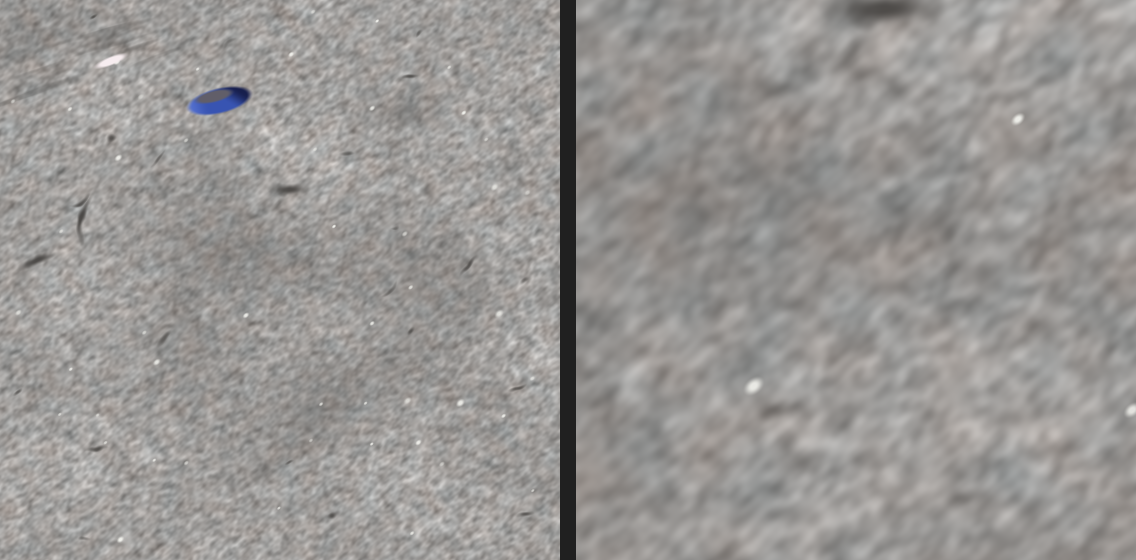
Left: the whole. Right: its middle third, enlarged.
This texture is drawn by a three.js fragment shader. Its source:

```glsl
varying vec2 vUv;

const float SLOPE = 0.5;
const vec3 SAND = vec3(0.626, 0.617, 0.608);
const vec3 CRACK = vec3(0.25, 0.24, 0.23);
const vec3 GLINT = vec3(0.94, 0.94, 0.92);
const vec3 BLUE = vec3(0.22, 0.33, 0.70);
const vec3 NAVY = vec3(0.09, 0.12, 0.30);
const vec3 FACE = vec3(0.38, 0.37, 0.41);

vec2 hash2(vec2 p) {
  vec2 k = vec2(dot(p, vec2(127.1, 311.7)), dot(p, vec2(269.5, 183.3)));
  return fract(sin(k) * 43758.5453);
}

vec2 rotate(vec2 p, float angle) {
  float c = cos(angle), s = sin(angle);
  return vec2(c * p.x + s * p.y, c * p.y - s * p.x);
}

float slopeAt(vec2 cell, vec2 corner, vec2 f) {
  return dot(hash2(cell + corner) * 2.0 - 1.0, f - corner);
}

// Gradient noise, centred on zero
float noise(vec2 p) {
  vec2 i = floor(p), f = fract(p);
  vec2 u = f * f * f * (f * (f * 6.0 - 15.0) + 10.0);
  float low = mix(slopeAt(i, vec2(0.0), f), slopeAt(i, vec2(1.0, 0.0), f), u.x);
  float high = mix(slopeAt(i, vec2(0.0, 1.0), f), slopeAt(i, vec2(1.0), f), u.x);
  return mix(low, high, u.y);
}

// Soft-edged ellipse: 1 inside, 0 outside
float ellipse(vec2 p, vec2 radius, float inner) {
  return 1.0 - smoothstep(inner, 1.0, length(p / radius));
}

float blob(vec2 p, vec2 centre, vec2 radius, float angle) {
  vec2 d = rotate(p - centre, angle) / radius;
  return exp(-dot(d, d));
}

float crack(vec2 p, vec2 centre, vec2 radius, float angle, float bend) {
  vec2 d = rotate(p - centre, angle);
  d.y += bend * d.x * d.x;
  return ellipse(d, radius, 0.1);
}

// Short bent cracks, denser in the upper half
float scatterCracks(vec2 p, float cells) {
  float mask = 0.0;
  for (int j = -1; j <= 1; j++) {
    for (int i = -1; i <= 1; i++) {
      vec2 id = floor(p * cells) + vec2(float(i), float(j));
      vec2 place = hash2(id), form = hash2(id + 37.0), pick = hash2(id + 71.0);
      vec2 centre = (id + 0.2 + 0.6 * place) / cells;
      vec2 radius = vec2(mix(0.010, 0.030, form.y * form.y), mix(0.004, 0.007, pick.y));
      float keep = step(mix(0.86, 0.66, smoothstep(0.4, 0.6, centre.y)), pick.x);
      float angle = SLOPE + (form.x - 0.5) * 0.9;
      float mark = crack(p, centre, radius, angle, (place.x - 0.5) * 30.0);
      mask = max(mask, keep * mark * mix(0.35, 0.9, place.y));
    }
  }
  return mask;
}

// Tiny pale glints, one per cell at most
float scatterGlints(vec2 p, float cells) {
  vec2 id = floor(p * cells);
  vec2 place = hash2(id + 11.0), form = hash2(id + 53.0);
  vec2 d = rotate(p - (id + 0.2 + 0.6 * place) / cells, 0.7);
  float size = mix(0.004, 0.009, form.y * form.y);
  return step(0.76, form.x) * ellipse(d, size * vec2(1.2, 0.8), 0.2) * mix(0.5, 1.0, place.x);
}

// Broad light and dark areas
float shading(vec2 p) {
  float dark = blob(p, vec2(0.62, 0.52), vec2(0.28, 0.07), -0.1)
    + blob(p, vec2(0.58, 0.27), vec2(0.26, 0.07), 0.65)
    + 0.7 * blob(p, vec2(0.08, 0.94), vec2(0.12, 0.05), 0.2)
    + 1.3 * blob(p, vec2(0.73, 0.80), vec2(0.07, 0.03), 0.1);
  float light = blob(p, vec2(0.57, 0.73), vec2(0.18, 0.08), -0.3)
    + blob(p, vec2(0.95, 0.57), vec2(0.16, 0.08), -0.4)
    + 0.6 * blob(p, vec2(0.45, 0.92), vec2(0.30, 0.08), 0.2);
  return 0.05 * light - 0.075 * dark + 0.09 * noise(p * 4.0 + 3.0);
}

void main() {
  vec2 p = vUv;
  vec2 along = rotate(p, SLOPE);
  vec2 warped = p + 0.006 * vec2(noise(p * 45.0), noise(p * 45.0 + 19.0));

  // Slanted grain, calmer in the dark areas
  float shade = shading(p);
  float grain = 0.20 * noise(along * vec2(48.0, 82.0))
    + 0.15 * noise(rotate(p, 0.75) * vec2(88.0, 140.0) + 7.0)
    + 0.11 * noise(along * vec2(17.0, 30.0) + 31.0);
  grain *= 1.0 + clamp(shade * 4.0, -0.35, 0.2);
  float tint = noise(p * 28.0 + 47.0);
  vec3 color = SAND + shade + grain + 0.03 * tint * vec3(1.0, -0.2, -0.8);

  // Drawn-out ruts in the upper left corner
  float rutMask = blob(p, vec2(0.16, 0.90), vec2(0.24, 0.045), 0.34);
  float ruts = smoothstep(0.05, 0.35, noise(rotate(p, 0.34) * vec2(7.0, 75.0)));
  color = mix(color, CRACK, 0.5 * rutMask * ruts);

  // Cracks: scattered ones, then the larger curved break
  float cracks = scatterCracks(warped, 9.0);
  cracks = max(cracks, crack(warped, vec2(0.145, 0.61), vec2(0.055, 0.008), 1.35, 6.0));
  cracks = max(cracks, crack(warped, vec2(0.065, 0.535), vec2(0.045, 0.010), 0.4, 0.0));
  cracks = max(cracks, crack(warped, vec2(0.515, 0.66), vec2(0.045, 0.014), 0.0, -5.0));
  color = mix(color, CRACK, 0.85 * cracks);
  color = mix(color, GLINT, scatterGlints(p, 13.0));

  // Pale sliver
  vec2 sliver = rotate(p - vec2(0.198, 0.891), 0.38);
  color = mix(color, vec3(0.97, 0.93, 0.94), ellipse(sliver, vec2(0.036, 0.009), 0.5));

  // Blue chip with a grey face and a dark tip
  vec2 chip = rotate(p - vec2(0.392, 0.820), 0.24);
  vec3 chipColor = mix(BLUE, NAVY, smoothstep(0.005, 0.05, chip.x + chip.y));
  chipColor += 0.12 * (1.0 - smoothstep(-0.06, -0.02, chip.x));
  chipColor = mix(chipColor, FACE, ellipse(chip - vec2(-0.008, 0.010), vec2(0.040, 0.012), 0.6));
  color = mix(color, chipColor, ellipse(chip, vec2(0.063, 0.024), 0.78));

  gl_FragColor = vec4(clamp(color, 0.0, 1.0), 1.0);
}
```
